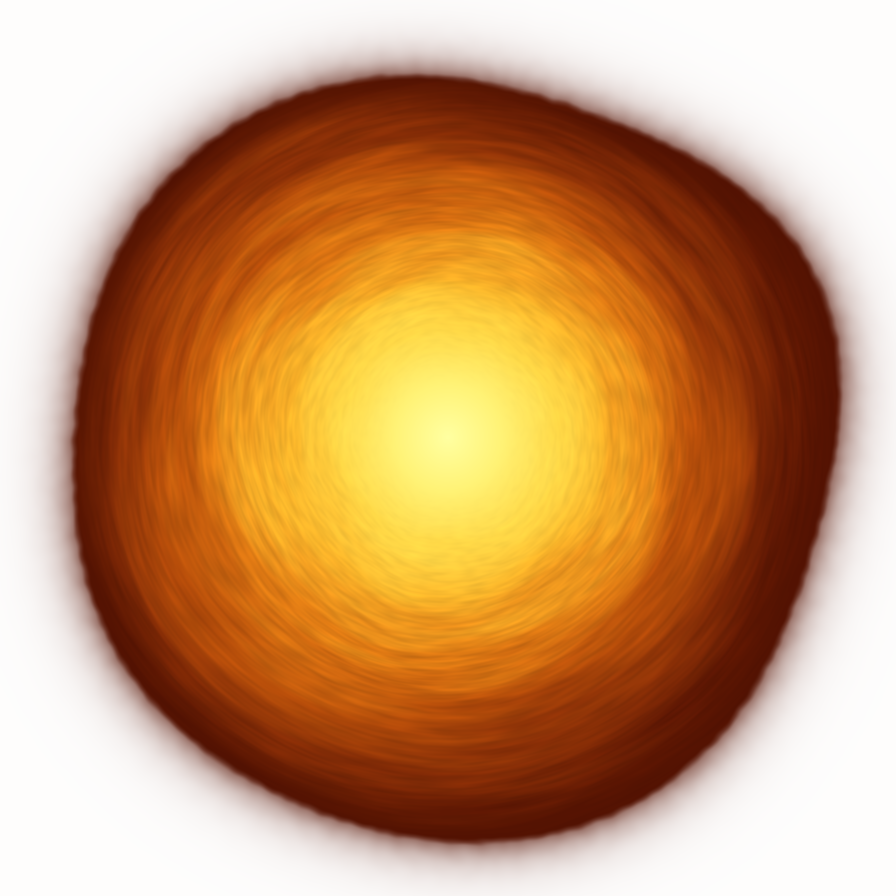
A WebGL 2 fragment shader for this background:

```glsl
#version 300 es
precision highp float;
// A glowing amber disc with a wavy outline and a soft brown halo on white.
// A radial colour ramp is bent by gradient noise in polar coordinates, which
// makes the brushed rings; a short Fourier series shapes the outline.

uniform vec2 u_resolution;
out vec4 fragColor;

const float TAU = 6.2831853;
const vec3 PAPER = vec3(0.995, 0.992, 0.990);
const vec3 RIM = vec3(0.31, 0.065, 0.005);
const vec3 HALO = vec3(0.36, 0.10, 0.04);

// Outline: mean radius and the harmonics 1 to 6
const float RADIUS = 0.430;
const float COS_WAVES[6] = float[6](0.0045, 0.0013, 0.0031, -0.0047, 0.0, -0.0018);
const float SIN_WAVES[6] = float[6](-0.0082, -0.0013, 0.0071, 0.0094, 0.0024, 0.0008);
const float EDGE_SOFTNESS = 0.005;
const float EDGE_ROUGHNESS = 0.0025;
const float HALO_WIDTH = 0.021;
const float HALO_STRENGTH = 0.72;

// Light: its centre, the side in shade, and the ramp from core to rim
const vec2 GLOW_CENTER = vec2(0.0, 0.012);
const vec2 SHADE_SIDE = vec2(0.024, 0.010);
const float RAMP_STEP = 0.06;
const int RAMP_LAST = 7;
const vec3 RAMP[8] = vec3[8](
    vec3(1.00, 1.00, 0.63), vec3(1.00, 0.95, 0.46),
    vec3(1.00, 0.85, 0.28), vec3(0.98, 0.72, 0.17),
    vec3(0.88, 0.49, 0.08), vec3(0.72, 0.31, 0.04),
    vec3(0.53, 0.18, 0.025), vec3(0.37, 0.09, 0.010));

// Strength of the broad rings, the streaks and the fine hairs
const float RING_AMOUNT = 0.034;
const float STREAK_AMOUNT = 0.030;
const float HAIR_AMOUNT = 0.12;

vec2 gradientAt(vec2 cell) {
    float h = fract(sin(dot(cell, vec2(127.1, 311.7))) * 43758.5);
    return vec2(cos(TAU * h), sin(TAU * h));
}

// Gradient noise that repeats in x after the given number of cells
float ringNoise(vec2 q, float period) {
    vec2 cell = floor(q);
    vec2 f = q - cell;
    vec2 w = f * f * f * (f * (f * 6.0 - 15.0) + 10.0);
    float left = mod(cell.x, period);
    float right = mod(cell.x + 1.0, period);
    float a = dot(gradientAt(vec2(left, cell.y)), f);
    float b = dot(gradientAt(vec2(right, cell.y)), f - vec2(1.0, 0.0));
    float c = dot(gradientAt(vec2(left, cell.y + 1.0)), f - vec2(0.0, 1.0));
    float d = dot(gradientAt(vec2(right, cell.y + 1.0)), f - vec2(1.0, 1.0));
    return mix(mix(a, b, w.x), mix(c, d, w.x), w.y);
}

// Polar noise: cells around the circle, rings per unit of radius
float polarNoise(float turn, float r, float cells, float rings) {
    return ringNoise(vec2(turn * cells, r * rings + cells), cells);
}

float outlineRadius(float angle) {
    float radius = RADIUS;
    for (int i = 0; i < 6; i++) {
        float k = float(i + 1) * angle;
        radius += COS_WAVES[i] * cos(k) + SIN_WAVES[i] * sin(k);
    }
    return radius;
}

vec3 glowRamp(float r) {
    float t = clamp(r / RAMP_STEP, 0.0, float(RAMP_LAST) - 0.001);
    int i = int(t);
    return mix(RAMP[i], RAMP[i + 1], fract(t));
}

void main() {
    vec2 p = (gl_FragCoord.xy - 0.5 * u_resolution) / min(u_resolution.x, u_resolution.y);

    // Signed distance to the wavy outline, slightly ragged
    float angle = atan(p.y, p.x);
    float edge = length(p) - outlineRadius(angle);
    edge += EDGE_ROUGHNESS * polarNoise(angle / TAU, length(p), 150.0, 60.0);

    // Polar frame around the light, with rings that drift into spirals
    vec2 g = p - GLOW_CENTER;
    float r = length(g);
    float turn = atan(g.y, g.x) / TAU + 0.5;
    float swirl = turn + 0.35 * r;
    float warped = r + 0.012 * polarNoise(turn, r, 7.0, 9.0);

    // Brushed rings, fading out toward the core
    float rings = polarNoise(swirl, warped, 6.0, 19.0);
    float streaks = polarNoise(swirl, warped, 11.0, 48.0)
                  + 0.5 * polarNoise(swirl, warped, 17.0, 95.0);
    float hairs = polarNoise(swirl, warped, 34.0, 170.0)
                + 0.6 * polarNoise(swirl, warped, 60.0, 300.0);
    float texture_ = smoothstep(0.04, 0.27, r);
    float shade = dot(g, SHADE_SIDE) / max(r, 0.001) * smoothstep(0.12, 0.38, r);
    float level = r + shade + texture_ * (RING_AMOUNT * rings + STREAK_AMOUNT * streaks);

    // Disc colour, darker close to the rim
    vec3 disc = glowRamp(level) * (1.0 + HAIR_AMOUNT * texture_ * hairs);
    disc = mix(disc, RIM, 0.75 * smoothstep(-0.055, 0.0, edge));

    // Halo on the paper, then the disc over it
    float halo = HALO_STRENGTH * exp(-max(edge, 0.0) / HALO_WIDTH);
    vec3 color = mix(PAPER, HALO, halo);
    color = mix(disc, color, smoothstep(-EDGE_SOFTNESS, EDGE_SOFTNESS, edge));
    fragColor = vec4(clamp(color, 0.0, 1.0), 1.0);
}
```
